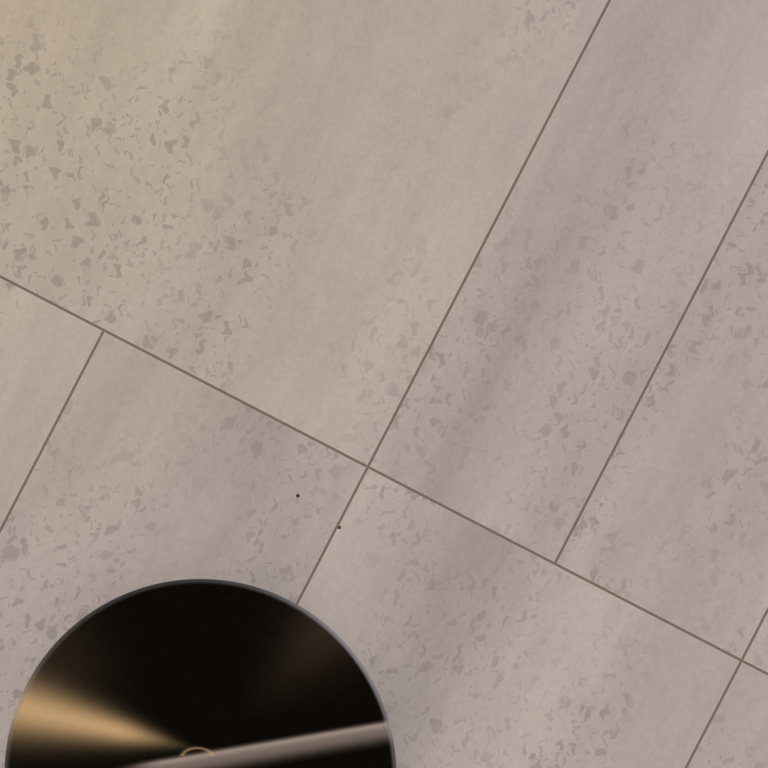
This texture is drawn by a WebGL 1 fragment shader. Its source:

```glsl
precision highp float;
// Slanted pale stone floor planks with thin joints, and a polished dark metal disc at the lower edge.

uniform vec2 u_resolution;

// Floor layout, in canvas units
const vec2 CROSSING = vec2(0.479, 0.392);
const vec2 ACROSS = vec2(0.888, -0.460);
const vec2 ALONG = vec2(0.460, 0.888);
const vec3 UPPER_JOINTS = vec3(0.0, 0.274, 0.548);
const vec3 LOWER_JOINTS = vec3(-0.387, 0.0, 0.548);
const float JOINT_HALF_WIDTH = 0.0013;

// Stone
const vec3 STONE_LIGHT = vec3(0.725, 0.675, 0.640);
const vec3 STONE_DARK = vec3(0.560, 0.510, 0.500);
const vec3 JOINT_COLOR = vec3(0.430, 0.365, 0.325);
const vec3 PIT_COLOR = vec3(0.530, 0.475, 0.455);
const vec3 DOT_COLOR = vec3(0.210, 0.160, 0.120);
const vec3 WARM_LIGHT = vec3(0.035, 0.020, -0.025);

// Metal disc
const vec2 DISC_CENTER = vec2(0.261, -0.009);
const float DISC_RADIUS = 0.255;
const vec2 CONE_APEX = vec2(0.275, 0.020);
const vec3 METAL_BLACK = vec3(0.050, 0.038, 0.024);
const vec3 METAL_BROWN = vec3(0.240, 0.185, 0.140);
const vec3 METAL_GOLD = vec3(0.740, 0.600, 0.430);
const vec3 METAL_GREY = vec3(0.450, 0.395, 0.365);
const vec3 RIM_COLOR = vec3(0.520, 0.510, 0.530);

float hash(vec2 p) {
  return fract(sin(dot(p, vec2(127.1, 311.7))) * 43758.5);
}

float noise(vec2 p) {
  vec2 i = floor(p), f = fract(p);
  f = f * f * (3.0 - 2.0 * f);
  return mix(mix(hash(i), hash(i + vec2(1.0, 0.0)), f.x),
             mix(hash(i + vec2(0.0, 1.0)), hash(i + 1.0), f.x), f.y);
}

// Cellular spots: only a share of the cells holds one
float spots(vec2 p, float share, float radius) {
  vec2 cell = floor(p);
  float cover = 0.0;
  for (int y = -1; y <= 1; y++) {
    for (int x = -1; x <= 1; x++) {
      vec2 c = cell + vec2(float(x), float(y));
      vec2 center = c + vec2(hash(c + 3.1), hash(c + 7.7));
      float r = radius * (0.4 + 0.6 * hash(c + 5.3));
      float present = step(hash(c + 11.9), share);
      cover = max(cover, present * (1.0 - smoothstep(0.5 * r, r, length(p - center))));
    }
  }
  return cover;
}

float band(float x, float center, float width) {
  float d = (x - center) / width;
  return exp(-d * d);
}

// Reflection fanning out from the cone apex
float lobe(float angle, float center, float width) {
  return exp(2.0 * (cos(angle - center) - 1.0) / (width * width));
}

vec3 floorColor(vec2 p, float px) {
  vec2 d = p - CROSSING;
  vec2 q = vec2(dot(d, ACROSS), dot(d, ALONG));
  float upper = step(0.0, q.y);
  vec3 joints = mix(LOWER_JOINTS, UPPER_JOINTS, upper);
  float plank = dot(step(joints, vec3(q.x)), vec3(1.0)) + 4.0 * upper;
  vec2 s = q + plank * vec2(3.7, 5.3);

  // Grain drawn out along the planks
  float veins = 0.5 * noise(s * vec2(12.0, 1.8)) + 0.3 * noise(s * vec2(34.0, 6.0))
              + 0.2 * noise(s * vec2(85.0, 20.0)) - 0.5;
  float grain = noise(q * vec2(240.0, 190.0)) - 0.5;
  float shade = mix(band(q.x, -0.18, 0.07) + band(q.x, 0.19, 0.07), 0.7 * band(q.x, 0.09, 0.05), upper)
              * exp(-2.5 * abs(q.y));
  float tone = 0.74 + 0.55 * veins + 0.14 * grain - 0.30 * shade + 0.08 * (hash(vec2(plank, 2.0)) - 0.5);
  vec3 col = mix(STONE_DARK, STONE_LIGHT, clamp(tone, 0.0, 1.0));
  col += WARM_LIGHT * (1.0 - smoothstep(0.0, 0.9, distance(p, vec2(0.0, 1.0))));

  // Ragged pits gathered in streaks, and a few dark dots
  vec2 ragged = s + 0.014 * vec2(noise(s * 110.0), noise(s * 110.0 + 40.0));
  float streak = smoothstep(0.40, 0.75, noise(s * vec2(11.0, 3.0) + 20.0));
  float pits = max(spots(ragged * vec2(62.0, 38.0), 0.35, 0.50), 0.7 * spots(ragged * vec2(120.0, 85.0), 0.4, 0.5));
  col = mix(col, PIT_COLOR, 0.45 * pits * (0.12 + 0.88 * streak));
  col = mix(col, DOT_COLOR, 0.8 * spots(q * 7.0 + 2.0, 0.09, 0.028));

  // Joints
  vec3 gaps = abs(q.x - joints);
  float gap = min(min(gaps.x, gaps.y), min(gaps.z, abs(q.y)));
  float line = 1.0 - smoothstep(JOINT_HALF_WIDTH - 0.5 * px, JOINT_HALF_WIDTH + px, gap);
  return mix(col, JOINT_COLOR, 0.85 * line);
}

vec3 metalColor(vec2 p, float edge) {
  vec2 d = p - CONE_APEX;
  float angle = atan(d.y, d.x);
  float reach = length(d);
  vec3 col = mix(METAL_BLACK, METAL_BROWN, 0.75 * lobe(angle, 0.82, 0.24) * smoothstep(0.04, 0.24, reach));
  col = mix(col, METAL_BROWN, 0.5 * lobe(angle, 2.55, 0.25) * smoothstep(0.10, 0.25, reach));
  col = mix(col, METAL_GOLD, lobe(angle, 2.91, 0.17) * smoothstep(0.0, 0.13, reach));
  // Slanted bar and the small knob above it
  float s = d.y - 0.17 * d.x;
  float bar = (1.0 - smoothstep(-0.002, 0.007, s)) * smoothstep(-0.034, -0.010, s);
  col = mix(col, METAL_GREY * (1.0 + 0.3 * band(s, -0.002, 0.005)), bar * smoothstep(-0.14, -0.06, d.x));
  float knob = band(length((d + vec2(0.018, 0.006)) * vec2(0.6, 1.0)), 0.012, 0.002) * step(-0.004, d.y);
  col = mix(col, METAL_GOLD, 0.6 * knob);
  col += 0.012 * (noise(p * 260.0) - 0.5);
  // Bright rim, strongest on the right
  vec2 c = p - DISC_CENTER;
  float shine = 0.35 + 0.60 * lobe(atan(c.y, c.x), 0.65, 0.55);
  return mix(col, RIM_COLOR, shine * smoothstep(-0.008, -0.002, edge));
}

void main() {
  vec2 p = gl_FragCoord.xy / u_resolution;
  float px = 1.0 / u_resolution.y;
  float edge = distance(p, DISC_CENTER) - DISC_RADIUS;
  vec3 col = floorColor(p, px) * (1.0 - 0.07 * exp(-max(edge, 0.0) * 25.0));
  col = mix(metalColor(p, edge), col, smoothstep(-px, px, edge));
  gl_FragColor = vec4(col, 1.0);
}
```
